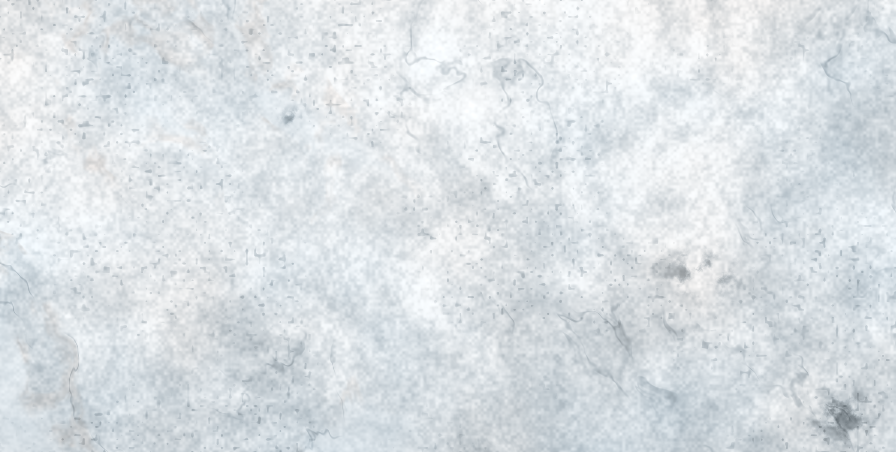
A WebGL 2 fragment shader for this texture:

```glsl
#version 300 es
precision highp float;
// Pale weathered marble: cloudy blue-grey mottling over a soft light falloff,
// with diagonal milky drifts, broken hairline veins, fine grain, dark pits
// and a few ragged stains, all made from layered value noise.

#define BASE_TONE 0.905
#define CLOUD_AMOUNT 0.24
#define MOTTLE_AMOUNT 0.21
#define GRAIN_AMOUNT 0.13
#define GRAIN_SCALE 150.0
#define PIT_DEPTH 0.13
#define VEIN_DEPTH 0.11
#define STAIN_DEPTH 0.36
#define STAIN_COUNT 3
#define DRIFT_ANGLE 0.95

uniform vec2 u_resolution;
out vec4 fragColor;

float hash(vec2 p) {
  vec3 q = fract(vec3(p.xyx) * 0.1031);
  q += dot(q, q.yzx + 33.33);
  return fract((q.x + q.y) * q.z);
}

float noise(vec2 p) {
  vec2 i = floor(p), f = fract(p);
  f = f * f * (3.0 - 2.0 * f);
  return mix(mix(hash(i), hash(i + vec2(1, 0)), f.x),
             mix(hash(i + vec2(0, 1)), hash(i + vec2(1, 1)), f.x), f.y);
}

mat2 rotation(float a) {
  return mat2(cos(a), -sin(a), sin(a), cos(a));
}

float fbm(vec2 p) {
  float sum = 0.0, amp = 0.5;
  mat2 turn = 2.03 * rotation(0.6);
  for (int i = 0; i < 5; i++) {
    sum += amp * noise(p);
    p = turn * p + 17.3;
    amp *= 0.5;
  }
  return sum;
}

// Thin line along the middle level of a noise field
float ridge(float field, float width) {
  return 1.0 - smoothstep(0.0, width, abs(field - 0.49));
}

// Ragged dark clusters stepping down across the slab
float stains(vec2 p, float aspect) {
  float ragged = smoothstep(0.40, 0.66, fbm(p * 30.0 + 7.0));
  float sum = 0.0;
  for (int n = 0; n < STAIN_COUNT; n++) {
    float i = float(n);
    vec2 centre = vec2((0.325 + 0.615 * i - 0.155 * i * i) * aspect, 0.73 - 0.33 * i);
    float radius = 0.028 + 0.045 * sin(1.2 * i);
    vec2 d = (p - centre + 0.08 * (fbm(p * 9.0 + i) - 0.49)) / radius;
    d.y *= 1.35;
    sum += exp(-dot(d, d)) * ragged;
  }
  return min(sum, 1.0);
}

void main() {
  vec2 uv = gl_FragCoord.xy / u_resolution;
  float aspect = u_resolution.x / u_resolution.y;
  vec2 p = gl_FragCoord.xy / u_resolution.y;

  // Warped coordinates, stretched along the falling diagonal
  vec2 warp = vec2(fbm(p * 3.5 + 4.0), fbm(p * 3.5 + 31.0)) - 0.49;
  vec2 w = p + 0.3 * warp;
  vec2 along = rotation(-DRIFT_ANGLE) * w * vec2(1.0, 1.0);
  float drift = fbm(along * vec2(1.6, 4.2) + 12.0);

  // Broad light: brightest near the upper middle, dimmer to the sides
  vec2 glow = (uv - vec2(0.42, 0.92)) * vec2(1.25, 0.9);
  float tone = BASE_TONE + 0.045 - 0.105 * smoothstep(0.0, 1.0, length(glow));

  // Clouds and mottling
  float cloud = fbm(w * 3.2 + 50.0);
  float mottle = fbm(w * 15.0 + 80.0);
  tone += CLOUD_AMOUNT * (cloud - 0.49) + MOTTLE_AMOUNT * (mottle - 0.49);

  // Milky drifts with dusky broken borders, strongest on the left
  float left = 1.0 - smoothstep(0.25, 0.65, uv.x);
  float milky = left * smoothstep(0.48, 0.56, drift);
  float border = left * ridge(drift, 0.05) * smoothstep(0.42, 0.62, mottle);
  tone = mix(tone, 0.912, 0.5 * milky) - 0.08 * border;

  // Hairline veins, interrupted by the clouds
  float broken = smoothstep(0.46, 0.64, fbm(p * 6.0 + 23.0));
  float vein = ridge(fbm(along * vec2(3.0, 6.5) + 70.0), 0.022) * broken;
  tone -= VEIN_DEPTH * vein;

  // Fine grain and pits
  float rough = 1.0 - 0.45 * milky;
  float grain = 0.65 * noise(p * GRAIN_SCALE) + 0.55 * noise(p * GRAIN_SCALE * 0.53 + 9.0);
  tone += GRAIN_AMOUNT * rough * (grain - 0.6);
  float pit = smoothstep(0.76, 0.96, noise(p * GRAIN_SCALE * 0.72 + 41.0));
  tone -= PIT_DEPTH * rough * pit * smoothstep(0.38, 0.62, fbm(p * 5.0 + 63.0));

  float stain = stains(p, aspect);
  tone -= STAIN_DEPTH * stain;

  // Soft highlight limit, then tint: cool below and in shade, warmer above
  tone = min(tone, mix(tone, 0.95, 0.4 * smoothstep(0.93, 1.03, tone)));
  float cool = 0.012 + 0.10 * clamp(0.95 - tone, 0.0, 0.2) + 0.012 * (0.5 - uv.y);
  cool += 0.05 * (fbm(p * 2.6 + 90.0) - 0.49) + 0.006 * milky - 0.02 * border;
  vec3 color = vec3(tone) + cool * vec3(-1.1, 0.1, 0.9);
  fragColor = vec4(clamp(color, 0.0, 1.0), 1.0);
}
```
